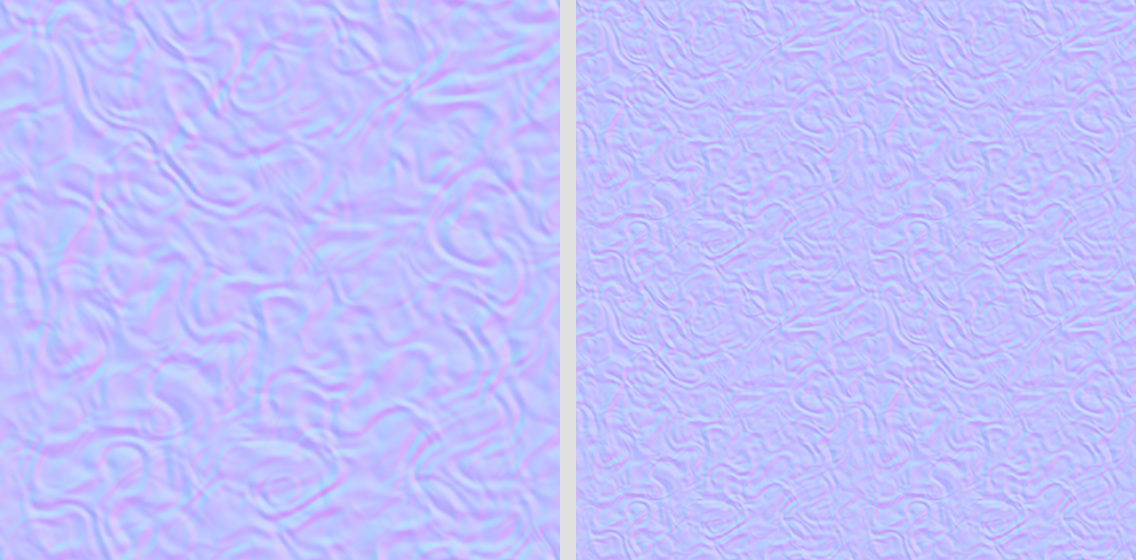
Left: one tile. Right: repeated 2 by 2.
A three.js fragment shader for this texture map:

```glsl
varying vec2 vUv;

const float TAU = 6.2831853;
const float FOLD_CELLS = 12.0;               // noise cells across the tile, before warping
const float WARP_CELLS = 9.0;                // size of the groups of parallel wrinkles
const float WARP_AMOUNT = 3.6;               // how far the warp stretches the folds
const float FINE_WEIGHT = 0.4;               // share of the finer, crossing wrinkles
const float SLOPE_STEP = 0.004;              // softness of the relief
const vec2 RELIEF = vec2(0.0032, 0.0038);    // slope strength across and up
const float SLOPE_LIMIT = 0.36;              // soft ceiling of the tilt
const float FLAT_LEVEL = 0.54;               // linear red and green of level ground
const float GAMMA = 2.2;

float hash(vec2 cell, float seed) {
  vec3 p = fract(vec3(cell.xyx + seed * 7.31) * vec3(0.1031, 0.1030, 0.0973));
  p += dot(p, p.yzx + 33.33);
  return fract((p.x + p.y) * p.z);
}

// Dot product of a wrapped lattice gradient with the offset to it
float cornerSlope(vec2 cell, vec2 offset, float period, float seed) {
  float angle = TAU * hash(mod(cell, period), seed);
  return dot(vec2(cos(angle), sin(angle)), offset);
}

// Gradient noise that repeats after a whole number of cells
float tileNoise(vec2 p, float period, float seed) {
  vec2 cell = floor(p);
  vec2 f = p - cell;
  vec2 u = f * f * f * (f * (f * 6.0 - 15.0) + 10.0);
  vec2 e = vec2(1.0, 0.0);
  float low = mix(cornerSlope(cell, f, period, seed),
                  cornerSlope(cell + e.xy, f - e.xy, period, seed), u.x);
  float high = mix(cornerSlope(cell + e.yx, f - e.yx, period, seed),
                   cornerSlope(cell + e.xx, f - e.xx, period, seed), u.x);
  return mix(low, high, u.y);
}

// Strong warping pulls round noise into long, curling folds
float wrinkles(vec2 uv, float scale, float seed) {
  float warpCells = WARP_CELLS + scale;
  float foldCells = FOLD_CELLS + scale;
  vec2 warp = vec2(tileNoise(uv * warpCells, warpCells, seed),
                   tileNoise(uv * warpCells + 0.5, warpCells, seed + 1.0));
  return tileNoise(uv * foldCells + WARP_AMOUNT * warp, foldCells, seed + 2.0);
}

float height(vec2 uv) {
  return wrinkles(uv, 0.0, 3.0) + FINE_WEIGHT * wrinkles(uv, 3.0, 11.0);
}

void main() {
  // Slope by central differences
  vec2 d = vec2(SLOPE_STEP, 0.0);
  vec2 slope = vec2(height(vUv + d.xy) - height(vUv - d.xy),
                    height(vUv + d.yx) - height(vUv - d.yx)) / (2.0 * SLOPE_STEP);

  // Tilt, softly limited
  vec2 tilt = -slope * RELIEF;
  tilt /= sqrt(1.0 + dot(tilt, tilt) / (SLOPE_LIMIT * SLOPE_LIMIT));

  // Surface direction as a colour, brightened for display
  float facing = sqrt(max(1.0 - 4.0 * dot(tilt, tilt), 0.0));
  vec3 normalColor = vec3(FLAT_LEVEL + tilt, 0.5 + 0.5 * facing);
  gl_FragColor = vec4(pow(clamp(normalColor, 0.0, 1.0), vec3(1.0 / GAMMA)), 1.0);
}
```
